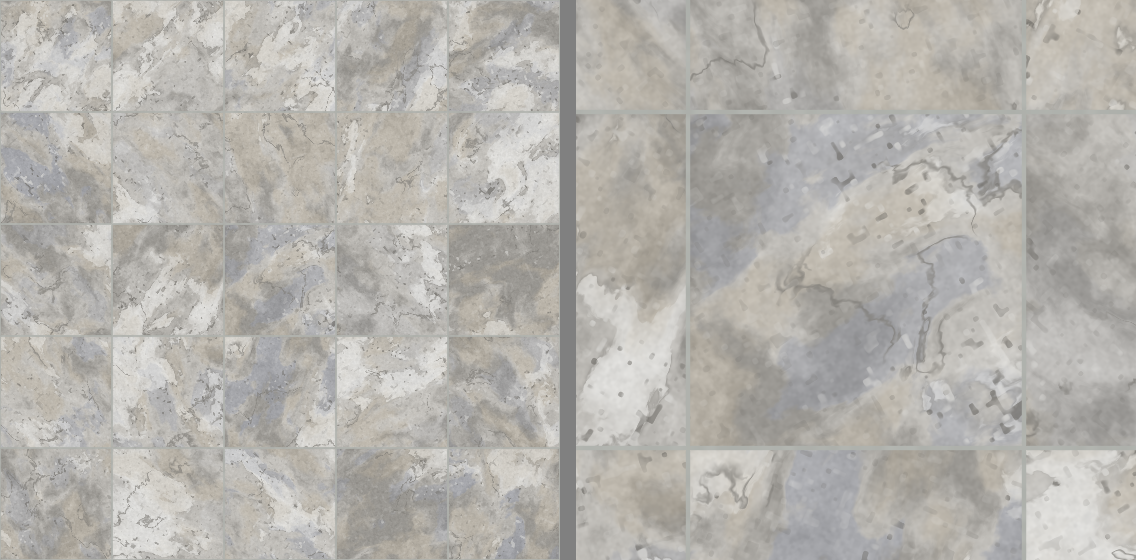
Left: the whole. Right: its middle third, enlarged.
A WebGL 1 fragment shader for this texture:

```glsl
precision highp float;
uniform vec2 u_resolution;

const float TILES = 5.0;
const float GROUT_HALF = 0.0068;   // in tile widths
const float BAND_CONTRAST = 1.35;
const float MOTTLE_CONTRAST = 0.75;
const float GRAIN_CONTRAST = 0.07;
const float PATCH_LEVEL = 0.59;    // height at which pale mineral begins
const float CRACK_WIDTH = 0.022;

const vec3 GROUT = vec3(0.69, 0.70, 0.68);
const vec3 SHADE = vec3(0.60, 0.59, 0.57);
const vec3 STONE = vec3(0.765, 0.755, 0.735);
const vec3 PALE = vec3(0.875, 0.872, 0.86);
const vec3 BLUE = vec3(0.59, 0.605, 0.65);
const vec3 BEIGE = vec3(0.72, 0.68, 0.61);
const vec3 VEIN = vec3(0.50, 0.49, 0.47);
const vec3 PIT = vec3(0.40, 0.39, 0.37);
const mat2 OCTAVE_TURN = mat2(1.6, 1.2, -1.2, 1.6);

float hash(vec2 p) {
  vec3 q = fract(p.xyx * 0.1031);
  q += dot(q, q.yzx + 33.33);
  return fract((q.x + q.y) * q.z);
}

float noise(vec2 p) {
  vec2 i = floor(p), f = fract(p);
  f = f * f * f * (f * (f * 6.0 - 15.0) + 10.0);
  vec2 e = vec2(1.0, 0.0);
  return mix(mix(hash(i), hash(i + e.xy), f.x),
             mix(hash(i + e.yx), hash(i + e.xx), f.x), f.y);
}

float fbm(vec2 p) {
  float sum = 0.0, amplitude = 0.5;
  for (int i = 0; i < 6; i++) {
    sum += amplitude * noise(p);
    p = OCTAVE_TURN * p + 7.3;
    amplitude *= 0.5;
  }
  return sum / 0.984;
}

vec3 stone(vec2 uv, vec2 id) {
  // Each tile is cut from its own part of the slab, at its own slant
  vec2 key = id + 3.7;
  vec2 seed = 60.0 * vec2(hash(key), hash(key + 17.3));
  float angle = mix(0.4, 1.25, hash(key + 31.1));
  if (hash(key + 47.9) < 0.5) angle = -angle;
  float c = cos(angle), s = sin(angle);
  vec2 p = mat2(c, -s, s, c) * (uv - 0.5);
  vec2 q = p * vec2(1.3, 2.3) + seed;

  // Warped sediment bands and finer mottling
  vec2 warp = vec2(fbm(q * 1.6 + 11.0), fbm(q * 1.6 + 29.0)) - 0.5;
  float band = fbm(q + 1.5 * warp);
  float mottle = fbm(p * 8.0 + seed + 3.0 * warp);
  float grain = noise(p * 48.0 + seed) + noise(p * 95.0 + seed) - 1.0;
  float tone = 0.5 + BAND_CONTRAST * (band - 0.5)
             + MOTTLE_CONTRAST * (mottle - 0.5)
             + 0.22 * (hash(key + 5.3) - 0.5);
  vec3 color = mix(SHADE, STONE, smoothstep(0.05, 0.52, tone));
  color = mix(color, PALE, smoothstep(0.48, 0.95, tone));

  // Beige stains and blue-grey pools
  float stain = fbm(q * 1.9 + 41.0 + warp);
  color = mix(color, BEIGE, 0.45 * smoothstep(0.50, 0.70, stain + 0.3 * (mottle - 0.5)));
  float pool = smoothstep(0.56, 0.66, 1.0 - stain + 0.35 * (mottle - 0.5));
  color = mix(color, BLUE, 0.6 * pool * hash(key + 71.7));

  // Pale mineral with a ragged rim, shaded on its outer side
  float height = band + 0.28 * (mottle - 0.5) - PATCH_LEVEL;
  float patchMask = smoothstep(-0.01, 0.025, height);
  color = mix(color, PALE, 0.42 * patchMask);
  float wear = smoothstep(0.42, 0.62, noise(q * 3.1 + 53.0));
  float rim = (1.0 - patchMask) * exp(-26.0 * max(-height, 0.0));
  color = mix(color, VEIN, rim * wear * mix(0.2, 0.6, hash(key + 83.0)));

  // Broken hairline cracks
  float crackField = abs(fbm(p * 2.6 + seed + 67.0 + warp) - 0.5);
  float crack = 1.0 - smoothstep(0.0, CRACK_WIDTH, crackField);
  float crackMask = smoothstep(0.5, 0.68, noise(p * 3.7 + seed + 91.0));
  color = mix(color, VEIN, 0.65 * crack * crackMask);

  // Grain, dark pits and chalky flecks, densest around the rims
  color += GRAIN_CONTRAST * 0.5 * grain;
  float porous = clamp(0.25 + rim + 0.6 * wear * pool, 0.0, 1.0);
  float pits = smoothstep(0.80, 0.92, noise(p * 42.0 + seed + 13.0));
  float flecks = smoothstep(0.76, 0.92, noise(p * 36.0 + seed + 37.0));
  color = mix(color, PIT, 0.55 * pits * porous);
  return mix(color, PALE, 0.6 * flecks * porous);
}

void main() {
  vec2 grid = TILES * gl_FragCoord.xy / u_resolution;
  vec2 uv = fract(grid);
  vec3 color = stone(uv, floor(grid));

  // Grout joints with a faint softened tile edge
  vec2 edge = min(uv, 1.0 - uv);
  float border = min(edge.x, edge.y);
  float pixel = TILES / min(u_resolution.x, u_resolution.y);
  float joint = 1.0 - smoothstep(GROUT_HALF - 0.5 * pixel, GROUT_HALF + 0.5 * pixel, border);
  color *= 1.0 - 0.05 * exp(-border * 90.0);
  vec3 grout = GROUT + 0.03 * (noise(grid * 30.0) - 0.5);
  gl_FragColor = vec4(mix(color, grout, joint), 1.0);
}
```
